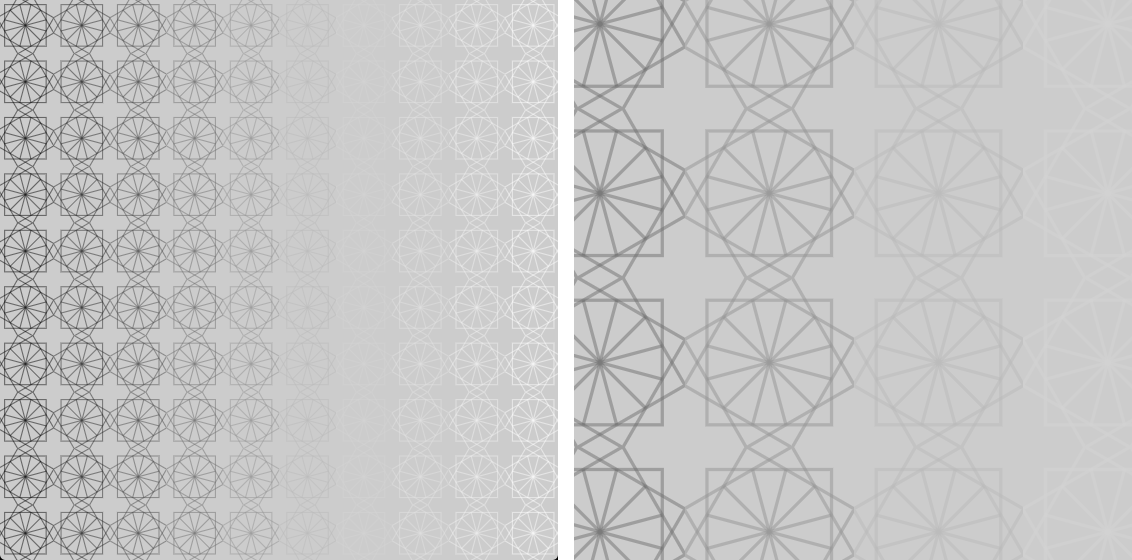
Left: the whole. Right: its middle third, enlarged.
A WebGL 1 fragment shader for this pattern:

```glsl
precision highp float;
// A ten by ten grid of twelve-pointed rosettes on grey: each is three squares
// turned by 30 degrees with their diagonals as spokes. The translucent ink
// steps from black on the left, through the ground grey, to white on the right.

uniform vec2 u_resolution;

// Coverage of a thin line at distance d, with an edge one pixel wide.
float stroke(float d, float pixel) {
  return clamp((0.0097 - abs(d)) / pixel + 0.5, 0.0, 1.0);
}

// Ink grey of a column: a steep ramp below the ground tone, a gentle one above.
float columnInk(float column) {
  float t = column - 5.5;
  return clamp(0.8 + t * (t < 0.0 ? 0.145 : 0.057), 0.0, 1.0);
}

void main() {
  vec2 p = gl_FragCoord.xy / u_resolution.y;
  float aspect = u_resolution.x / u_resolution.y;

  // Grid cells counted from the top left corner.
  float cells = 9.925;
  float pixel = cells / u_resolution.y;
  vec2 grid = vec2(p.x, 1.0 - p.y) * cells + 0.05;
  vec2 q = fract(grid) - 0.5;
  float ink = columnInk(floor(grid.x));

  // Squares and spokes, layered so that crossings become stronger.
  float tone = 0.8;
  float hub = 1.0 - smoothstep(-pixel, pixel, length(q) - 0.382);
  mat2 turn = mat2(0.8660, 0.5, -0.5, 0.8660);
  for (int i = 0; i < 3; i++) {
    vec2 a = abs(q);
    float outline = stroke(max(a.x, a.y) - 0.368, pixel);
    float spokes = stroke((a.x - a.y) * 0.7071, pixel) * hub;
    tone = mix(tone, ink, 0.5 * outline);
    tone = mix(tone, ink, 0.5 * spokes);
    q = turn * q;
  }

  // Small rounded black corners along the bottom edge.
  float radius = 0.01;
  vec2 inset = vec2(min(p.x, aspect - p.x), p.y);
  float corner = length(max(radius - inset, 0.0)) - radius;
  tone *= 1.0 - clamp(corner * u_resolution.y + 0.5, 0.0, 1.0);

  gl_FragColor = vec4(vec3(tone), 1.0);
}
```
